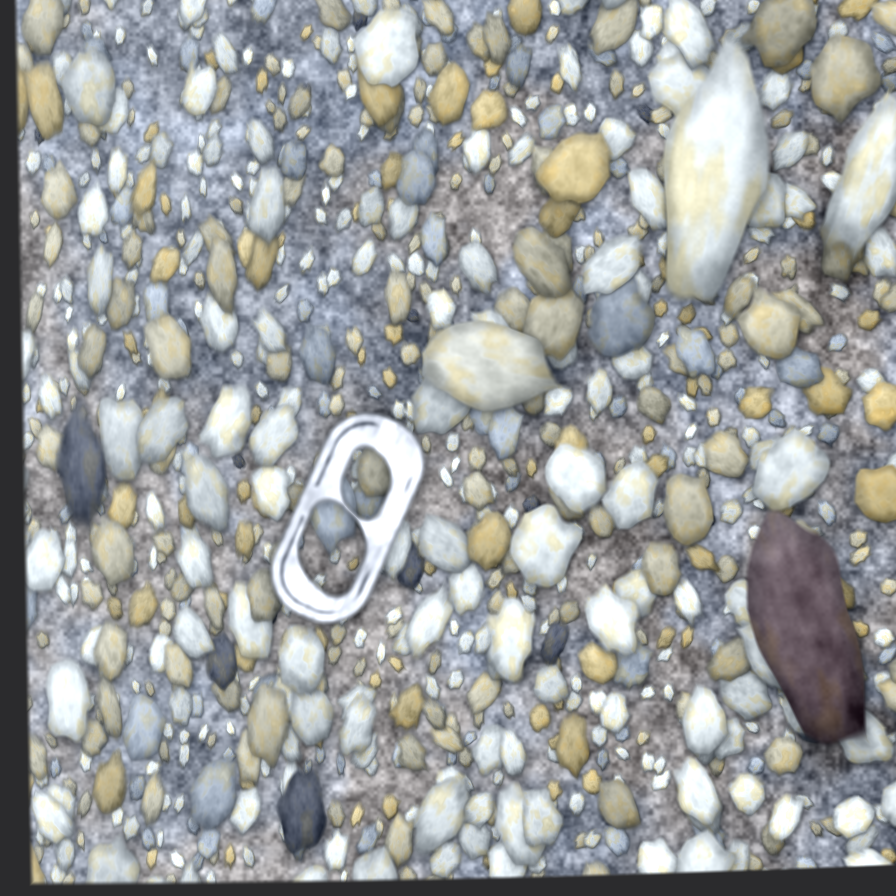
Write a Shadertoy shader that draws this texture.

```glsl
const vec3 PALE = vec3(0.86, 0.88, 0.88);
const vec3 KHAKI = vec3(0.74, 0.72, 0.64);
const vec3 OCHRE = vec3(0.76, 0.70, 0.53);
const vec3 BLUE_GREY = vec3(0.66, 0.69, 0.73);
const vec3 SLATE = vec3(0.36, 0.37, 0.41);
const vec3 RUSSET = vec3(0.43, 0.37, 0.38);
const vec3 BORDER = vec3(0.17, 0.17, 0.175);

float hash(vec2 p) {
    vec3 v = fract(p.xyx * 0.1031);
    v += dot(v, v.yzx + 33.33);
    return fract((v.x + v.y) * v.z);
}

float noise(vec2 p) {
    vec2 i = floor(p), f = fract(p);
    f = f * f * (3.0 - 2.0 * f);
    return mix(mix(hash(i), hash(i + vec2(1, 0)), f.x),
               mix(hash(i + vec2(0, 1)), hash(i + 1.0), f.x), f.y);
}

float fbm(vec2 p) {
    return 0.5 * noise(p) + 0.3 * noise(p * 2.1 + 17.0) + 0.2 * noise(p * 4.3 + 41.0);
}

vec2 lean(vec2 p, float a) {
    float c = cos(a), s = sin(a);
    return vec2(c * p.x - s * p.y, s * p.x + c * p.y);
}

float roundBox(vec2 p, vec2 size, float r) {
    vec2 q = abs(p) - size + r;
    return length(max(q, 0.0)) + min(max(q.x, q.y), 0.0) - r;
}

// Faceted, slightly warped ellipse; edge lies at zero, centre at minus one
float stoneShape(vec2 s, float seed) {
    s += 0.34 * (vec2(noise(s * 1.7 + seed), noise(s * 1.7 + seed + 37.0)) - 0.5);
    float facets = 0.0;
    for (float i = 0.0; i < 6.0; i++) {
        float a = (i + 0.5 * hash(vec2(i, seed))) * 1.0472;
        facets = max(facets, dot(s, vec2(cos(a), sin(a))));
    }
    return mix(length(s), facets * 1.1, 0.5) - 1.0;
}

vec3 paintStone(vec3 ground, vec2 p, vec2 size, float angle, vec3 tint, float seed, float soft) {
    float reach = max(size.x, size.y), thin = min(size.x, size.y);
    if (length(p) > 1.8 * reach) return ground;
    vec2 s = lean(p, angle) / size;
    float d = stoneShape(s, seed);
    // Contact shadow, stronger at the lower right
    float side = 0.5 + 0.5 * dot(p / (length(p) + 0.0001), vec2(0.5, -0.86));
    ground *= 1.0 - 0.46 * exp(-max(d, 0.0) * 7.0) * (0.25 + 0.75 * side);
    // Rounded body with stains and mottling
    float stain = fbm(s * 1.8 + seed * 3.1);
    vec3 body = mix(tint, tint * vec3(0.92, 0.87, 0.73), smoothstep(0.45, 0.75, stain));
    body *= 0.76 + 0.27 * smoothstep(0.0, 0.45, -d);
    body += 0.11 * dot(p / reach, vec2(-0.4, 0.9)) + 0.3 * (stain - 0.47);
    body += 0.12 * (fbm(p * 60.0 + seed) - 0.5);
    return mix(ground, body, smoothstep(soft, -soft, d * thin));
}

vec3 stoneTint(float pick, float tone) {
    vec3 tint = pick < 0.46 ? PALE : pick < 0.75 ? KHAKI : pick < 0.86 ? OCHRE : pick < 0.985 ? BLUE_GREY : SLATE;
    return tint * (0.84 + 0.24 * tone);
}

vec3 scatterStones(vec3 ground, vec2 p, float cells, float share, float soft) {
    vec2 home = floor(p * cells);
    for (int y = -1; y <= 1; y++)
    for (int x = -1; x <= 1; x++) {
        vec2 id = home + vec2(x, y), key = id + cells * 7.0;
        if (hash(key) > share) continue;
        vec2 jitter = vec2(hash(key + 11.3), hash(key + 23.7)) - 0.5;
        float size = mix(0.34, 0.56, hash(key + 31.1)) / cells;
        vec2 extent = size * vec2(mix(0.55, 0.92, hash(key + 43.9)), 1.0);
        float angle = 2.2 * (hash(key + 57.3) - 0.5);
        vec3 tint = stoneTint(hash(key + 61.7), hash(key + 73.1));
        ground = paintStone(ground, p - (id + 0.5 + 0.7 * jitter) / cells, extent, angle, tint, hash(key + 83.3) * 90.0, soft);
    }
    return ground;
}

vec3 cement(vec2 p) {
    vec3 base = mix(vec3(0.57, 0.58, 0.61), vec3(0.64, 0.61, 0.59), smoothstep(0.42, 0.66, fbm(p * 5.0)));
    base = mix(base, vec3(0.73, 0.76, 0.82), 0.65 * smoothstep(0.5, 0.72, fbm(p * 9.0 + 50.0)));
    base -= 0.12 * smoothstep(0.48, 0.7, fbm(p * 14.0 + 90.0)) + 0.05 * p.x;
    float grain = 0.4 * noise(p * 75.0) + 0.35 * noise(p * 150.0) + 0.25 * noise(p * 260.0);
    return base + 0.58 * (grain - 0.5);
}

// Bright metal ring pull with two openings
vec3 paintRingPull(vec3 ground, vec2 p, float soft) {
    vec2 q = lean(p, 0.42), h = q + vec2(0.0, 0.35 * q.x);
    float outer = roundBox(q, vec2(0.058, 0.121), 0.052);
    float upper = roundBox(h - vec2(0.003, 0.045), vec2(0.026, 0.035), 0.023);
    float lower = roundBox(h + vec2(0.002, 0.039), vec2(0.037, 0.044), 0.030);
    float hole = min(upper, lower), d = max(outer, -hole);
    ground *= 1.0 - 0.4 * exp(-max(d, 0.0) * 130.0);
    float glint = fbm(q * vec2(45.0, 28.0));
    float groove = exp(-pow((outer + 0.012) / 0.003, 2.0));
    vec3 metal = vec3(0.88, 0.89, 0.92) + 0.6 * (glint - 0.46);
    metal -= 0.4 * groove * smoothstep(0.35, 0.65, noise(q * 32.0 + 5.0));
    metal *= 0.68 + 0.32 * smoothstep(0.0, 0.006, -d);
    return mix(ground, min(metal, 1.0), smoothstep(soft, -soft, d));
}

void mainImage(out vec4 fragColor, in vec2 fragCoord) {
    vec2 uv = fragCoord / iResolution.xy;
    float soft = 0.0015 + 0.75 / iResolution.y + 0.0015 * (1.0 - uv.x);
    // Stones crowd together toward the left
    vec2 p = vec2(uv.x * (1.65 - 0.38 * uv.x), uv.y);
    vec3 color = cement(uv);
    color = scatterStones(color, p, 36.0, 0.45, soft);
    color = scatterStones(color, p + 3.7, 18.0, 0.62, soft);
    color = scatterStones(color, p + 8.2, 11.5, 0.62, soft);
    // Large single stones
    color = paintStone(color, uv - vec2(0.80, 0.82), vec2(0.056, 0.152), 0.14, PALE, 4.0, soft);
    color = paintStone(color, uv - vec2(0.97, 0.80), vec2(0.036, 0.092), 0.35, PALE * 0.96, 21.0, soft);
    color = paintStone(color, uv - vec2(0.902, 0.297), vec2(0.054, 0.135), -0.28, RUSSET, 12.0, soft);
    color = paintStone(color, uv - vec2(0.092, 0.482), vec2(0.025, 0.068), -0.05, SLATE, 33.0, soft);
    color = paintStone(color, uv - vec2(0.545, 0.593), vec2(0.072, 0.048), 0.15, mix(PALE, KHAKI, 0.5), 47.0, soft);
    color = paintRingPull(color, uv - vec2(0.388, 0.422), soft);
    // Hazy light from the left, cool exposure, then the dark slanted border
    color = mix(color, vec3(0.84, 0.87, 0.90), 0.03 + 0.14 * (1.0 - uv.x));
    color = (color - 0.62) * 1.25 + vec3(0.635, 0.65, 0.67);
    float inside = min(uv.x - mix(0.036, 0.018, uv.y), uv.y - mix(0.014, 0.035, uv.x * uv.x));
    color = mix(BORDER, color, smoothstep(-soft, soft, inside));
    fragColor = vec4(clamp(color, 0.0, 1.0), 1.0);
}
```
